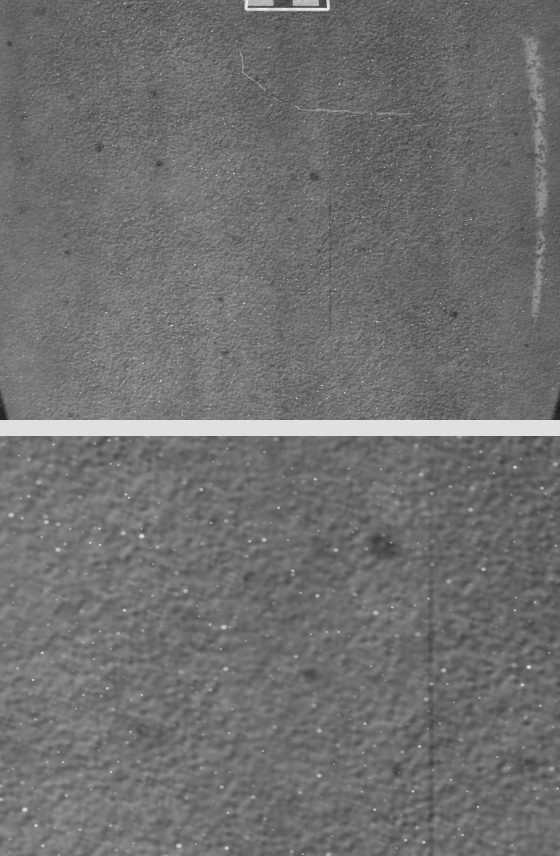
Top, the full canvas; bottom, a detail of the centre.
Give the GLSL for this texture, as a Shadertoy shader.

```glsl
// Worn grey asphalt seen from above: rough grain, pale stone chips and dark stains,
// a repaired patch with a seam and hairline crack, a faded painted stripe and a metal
// frame at the top edge. Turned value noise gives relief; jittered cells scatter spots.

#define BASE_GREY 0.398
#define GRAIN_SCALE 190.0
#define RELIEF_GAIN 0.125
#define ROUGH_GAIN 0.13
#define CHIP_SCALE 88.0
#define CHIP_SHARE 0.45
#define CHIP_GAIN 0.34
#define STAIN_SCALE 16.0
#define STAIN_SHARE 0.3
#define STAIN_GAIN 0.15
#define STRIPE_GREY 0.6
#define FRAME_GREY 0.93

float hash(vec2 p) {
    vec3 q = fract(vec3(p.xyx) * 0.1031);
    q += dot(q, q.yzx + 33.33);
    return fract((q.x + q.y) * q.z);
}

float noise(vec2 p) {
    vec2 i = floor(p), f = fract(p);
    f = f * f * (3.0 - 2.0 * f);
    return mix(mix(hash(i), hash(i + vec2(1, 0)), f.x),
               mix(hash(i + vec2(0, 1)), hash(i + vec2(1, 1)), f.x), f.y);
}

float fbm(vec2 p) {
    float sum = 0.0, gain = 0.5;
    for (int i = 0; i < 4; i++) {
        sum += gain * noise(p);
        p = p * 2.03 + 17.1;
        gain *= 0.5;
    }
    return sum / 0.9375;
}

vec2 turn(vec2 p, float angle) {
    float c = cos(angle), s = sin(angle);
    return vec2(c * p.x - s * p.y, s * p.x + c * p.y);
}

// Stone heights: layers turned apart so that no lattice shows
float stones(vec2 p) {
    return 0.5 * noise(turn(p, 0.6) + 300.0) + 0.3 * noise(turn(p * 1.55, -0.4) + 700.0)
         + 0.2 * noise(turn(p * 0.55, 1.1) + 500.0);
}

// Soft spots at random places in cells; few are large or strong
float spots(vec2 p, float share, float seed) {
    vec2 cell = floor(p);
    float cover = 0.0;
    for (int y = -1; y <= 1; y++)
    for (int x = -1; x <= 1; x++) {
        vec2 id = cell + vec2(x, y), key = id + seed;
        if (hash(key) > share) continue;
        vec2 centre = id + vec2(hash(key + 31.7), hash(key + 57.3));
        float size = hash(key + 83.9);
        float radius = mix(0.08, 0.2, size * size);
        float d = length((p - centre) * vec2(0.9, 1.1));
        float strength = mix(0.2, 1.0, pow(hash(key + 111.1), 3.0));
        cover = max(cover, strength * (1.0 - smoothstep(radius * 0.4, radius * 1.35, d)));
    }
    return cover;
}

float segment(vec2 p, vec2 a, vec2 b) {
    vec2 ab = b - a;
    return length(p - a - ab * clamp(dot(p - a, ab) / dot(ab, ab), 0.0, 1.0));
}

float box(vec2 p, vec2 halfSize) {
    vec2 d = abs(p) - halfSize;
    return length(max(d, 0.0)) + min(max(d.x, d.y), 0.0);
}

// Broad light and shade, tyre streaks, repaired patch and dark lens corners
float groundTone(vec2 p, float width) {
    vec2 glow = (p - vec2(0.5, 0.38)) * vec2(1.7, 1.5);
    float tone = BASE_GREY + 0.052 * exp(-dot(glow, glow));
    tone += 0.045 * (1.0 - smoothstep(0.0, 0.45, p.y)) * (1.0 - 0.5 * p.x);
    tone -= 0.03 * smoothstep(0.6, 1.0, p.y);
    tone += 0.036 * (noise(vec2(p.x * 24.0, p.y * 1.5)) - 0.5);
    tone += 0.075 * (fbm(p * 7.0) - 0.5) + 0.06 * (fbm(p * 40.0) - 0.5);
    tone -= 0.02 * smoothstep(0.775, 0.79, p.x) * (1.0 - smoothstep(0.715, 0.73, p.y));
    tone -= 0.022 * smoothstep(0.64, 0.67, p.x) * (1.0 - smoothstep(0.76, 0.8, p.x));
    float corner = min(p.x, width - p.x) / 0.022 + p.y / 0.075;
    return tone * mix(0.35, 1.0, smoothstep(0.5, 1.25, corner));
}

// Seam down the patch edge and a wandering pale crack above it
float cracks(vec2 p) {
    float seamX = 0.786 + 0.003 * (noise(vec2(p.y * 12.0, 3.0)) - 0.5);
    float seam = 1.0 - smoothstep(0.0008, 0.003, abs(p.x - seamX));
    seam *= smoothstep(0.2, 0.22, p.y) * (1.0 - smoothstep(0.45, 0.73, p.y));
    vec2 path[6] = vec2[6](vec2(0.57, 0.93), vec2(0.577, 0.83), vec2(0.64, 0.775),
                           vec2(0.72, 0.738), vec2(0.9, 0.728), vec2(1.25, 0.735));
    vec2 q = p + 0.014 * (vec2(fbm(p * 35.0), fbm(p * 35.0 + 9.0)) - 0.5);
    float d = 1.0;
    for (int i = 0; i < 5; i++) d = min(d, segment(q, path[i], path[i + 1]));
    float worn = smoothstep(0.3, 0.6, noise(p * 26.0)) * (1.0 - smoothstep(0.88, 1.05, p.x));
    float line = 1.0 - smoothstep(0.001, 0.0035, d);
    float shade = 1.0 - smoothstep(0.001, 0.004, abs(d - 0.003));
    return 0.16 * line * worn - 0.025 * shade - 0.06 * seam;
}

// Paint left on the stones along a slightly bowed stripe
float stripeCover(vec2 p) {
    float bow = p.y - 0.54;
    float across = abs(p.x - 1.289 + 0.2 * bow * bow + 0.012 * (fbm(p * 30.0) - 0.5));
    float halfWidth = mix(0.01, 0.02, smoothstep(0.2, 0.9, p.y));
    float body = 1.0 - smoothstep(halfWidth * 0.2, halfWidth * 1.4, across);
    body *= smoothstep(0.19, 0.29, p.y) * (1.0 - smoothstep(0.89, 0.94, p.y));
    body *= 1.0 - 0.8 * exp(-pow((p.y - 0.465) / 0.018, 2.0));
    float wear = 0.7 * noise(turn(p * 145.0, 0.5) + 90.0) + 0.3 * noise(p * 45.0);
    return body * smoothstep(0.3, 0.72, wear + 0.15 * body);
}

void mainImage(out vec4 fragColor, in vec2 fragCoord) {
    vec2 p = fragCoord / iResolution.y;
    float width = iResolution.x / iResolution.y, pixel = 1.0 / iResolution.y;
    float grey = groundTone(p, width);

    // Grain lit from above left, softer towards the sides and in worn areas
    float focus = 1.0 - 0.45 * smoothstep(0.35, 0.68, abs(p.x - 0.5 * width));
    focus *= 0.75 + 0.5 * noise(p * 9.0);
    vec2 g = p * GRAIN_SCALE * vec2(0.9, 1.1);
    float height = stones(g);
    float relief = height - stones(g + vec2(-0.4, 0.7));
    grey += focus * (RELIEF_GAIN * relief + ROUGH_GAIN * (height - 0.5));
    grey += CHIP_GAIN * focus * spots(p * CHIP_SCALE, CHIP_SHARE, 5.0);
    grey -= STAIN_GAIN * spots(p * STAIN_SCALE + 0.12 * fbm(p * 60.0), STAIN_SHARE, 71.0);

    grey += cracks(p);
    grey = mix(grey, STRIPE_GREY + 0.12 * relief, 0.8 * stripeCover(p));

    // Metal frame cut off by the top edge, with light plates inside
    vec2 f = p - vec2(0.684, 1.02);
    f.x *= 1.0 + 0.8 * (f.y + 0.04);
    float rim = box(f, vec2(0.094, 0.038)) - 0.008;
    float plates = smoothstep(0.5, 0.62, noise(vec2(f.x * 48.0 + 7.0, 2.0))) * smoothstep(0.984, 0.988, p.y);
    float inside = mix(0.3, 0.72, plates) + 0.15 * relief;
    float metal = mix(inside, FRAME_GREY - 0.12 * noise(p * 90.0), smoothstep(-0.009, -0.006, rim));
    grey = mix(grey, metal, 1.0 - smoothstep(-pixel, pixel, rim));

    fragColor = vec4(vec3(clamp(grey, 0.0, 1.0)), 1.0);
}
```
